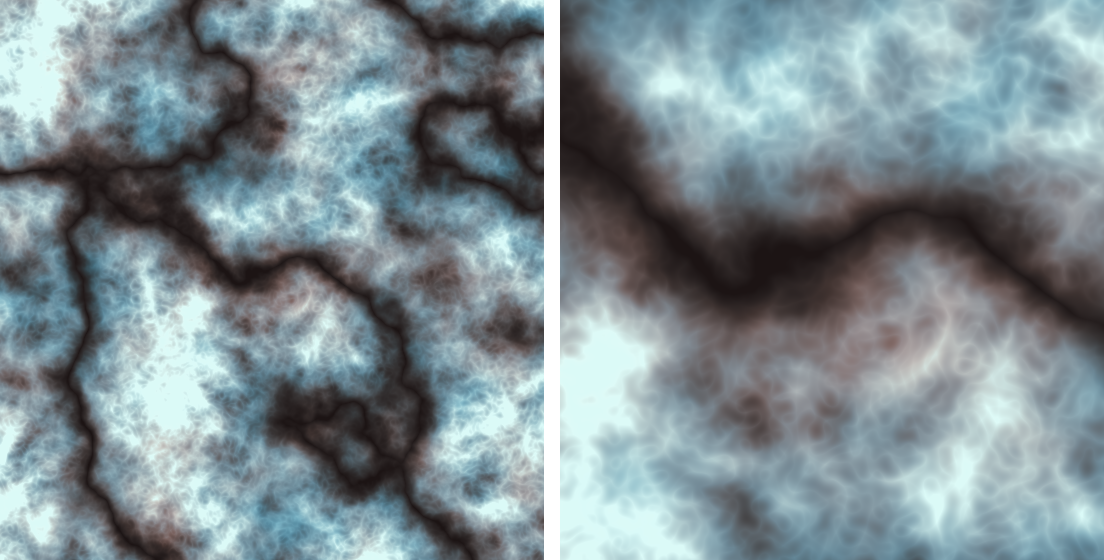
Left: the whole. Right: its middle third, enlarged.
A Shadertoy shader for this texture:

```glsl
vec2 gradientAt(vec2 cell) {
    vec3 h = fract(cell.xyx * vec3(0.1031, 0.1030, 0.0973));
    h += dot(h, h.yzx + 33.33);
    float angle = 6.2832 * fract((h.x + h.y) * h.z);
    return vec2(cos(angle), sin(angle));
}

float gradientNoise(vec2 p) {
    vec2 i = floor(p), f = p - i;
    vec2 u = f * f * f * (f * (f * 6.0 - 15.0) + 10.0);
    vec2 e = vec2(0.0, 1.0);
    float a = dot(gradientAt(i), f);
    float b = dot(gradientAt(i + e.yx), f - e.yx);
    float c = dot(gradientAt(i + e.xy), f - e.xy);
    float d = dot(gradientAt(i + e.yy), f - e.yy);
    return mix(mix(a, b, u.x), mix(c, d, u.x), u.y);
}

mat2 octaveTurn = mat2(1.6, 1.2, -1.2, 1.6);

float fbm(vec2 p, int octaves, float gain) {
    float sum = 0.0, amp = 1.0;
    for (int i = 0; i < octaves; i++) {
        sum += amp * gradientNoise(p);
        p = octaveTurn * p + 17.3;
        amp *= gain;
    }
    return sum;
}

// Thin bright creases around a zero mean
float wisps(vec2 p) {
    float sum = 0.0, amp = 1.0;
    for (int i = 0; i < 4; i++) {
        sum += amp * (0.2 - abs(gradientNoise(p)));
        p = octaveTurn * p + 9.7;
        amp *= 0.65;
    }
    return sum;
}

// Near-black brown through slate blue to icy white
vec3 stoneColor(float light) {
    vec3 ramp[7] = vec3[7](
        vec3(0.11, 0.08, 0.08), vec3(0.22, 0.20, 0.20),
        vec3(0.35, 0.37, 0.39), vec3(0.44, 0.53, 0.58),
        vec3(0.56, 0.67, 0.71), vec3(0.71, 0.82, 0.83),
        vec3(0.86, 0.98, 0.97));
    float t = (light - 0.09) / 0.145;
    vec3 color = ramp[0];
    for (int i = 1; i < 7; i++)
        color = mix(color, ramp[i], clamp(t - float(i - 1), 0.0, 1.0));
    return color;
}

void mainImage(out vec4 fragColor, in vec2 fragCoord) {
    vec2 uv = fragCoord / iResolution.y;

    // Veins follow the zero line of a slanted wave broken up by noise
    float slant = dot(uv, vec2(0.9, 0.42)) - 0.69;
    float field = 0.25 * sin(slant * 3.1416 / 0.37);
    field += 0.8 * fbm(uv * 3.0 + 4.6, 5, 0.42);
    float light = 0.1 + 1.0 - exp(-abs(field) / 0.36);

    // Soft clouds and fine wisps, strongest in the pale stone
    float clouds = fbm(uv * 8.0 + 31.0, 4, 0.55);
    float detail = 0.35 * clouds + 0.85 * wisps(uv * 11.0 + 52.0);
    light *= 1.0 + detail;

    // Drift between warm grey and cold blue in the middle tones
    float warmth = fbm(uv * 5.0 + 73.0, 4, 0.6);
    float middle = smoothstep(0.1, 0.45, light) * (1.0 - smoothstep(0.7, 1.05, light));
    vec3 color = stoneColor(light);
    color += warmth * middle * vec3(0.16, 0.0, -0.05);

    fragColor = vec4(clamp(color, 0.0, 1.0), 1.0);
}
```
